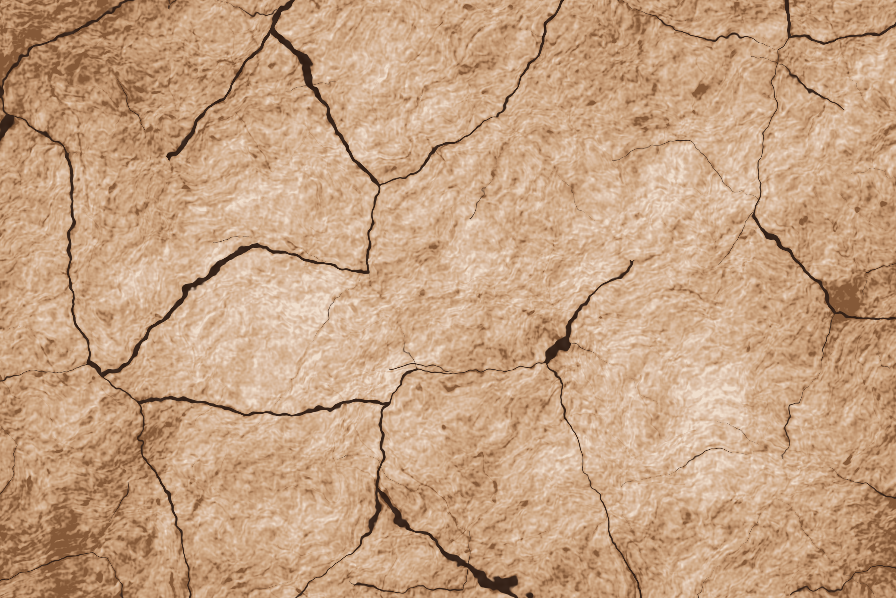
A Shadertoy shader for this texture:

```glsl
// Dry, sun-baked clay ground split by dark jagged cracks.

vec2 hash2(vec2 p) {
    vec3 q = fract(p.xyx * vec3(0.1031, 0.1030, 0.0973));
    q += dot(q, q.yzx + 33.33);
    return fract((q.xx + q.yz) * q.zy);
}

float gradientNoise(vec2 p) {
    vec2 i = floor(p), f = p - i;
    vec2 u = f * f * f * (f * (f * 6.0 - 15.0) + 10.0);
    vec2 e = vec2(1.0, 0.0);
    float a = dot(hash2(i) * 2.0 - 1.0, f);
    float b = dot(hash2(i + e) * 2.0 - 1.0, f - e);
    float c = dot(hash2(i + e.yx) * 2.0 - 1.0, f - e.yx);
    float d = dot(hash2(i + 1.0) * 2.0 - 1.0, f - 1.0);
    return mix(mix(a, b, u.x), mix(c, d, u.x), u.y);
}

vec2 noise2(vec2 p) {
    return vec2(gradientNoise(p + 17.3), gradientNoise(p + 71.9));
}

float fbm(vec2 p, float gain) {
    float sum = 0.0, amp = 1.0;
    for (int i = 0; i < 5; i++) {
        sum += amp * gradientNoise(p);
        p = mat2(1.6, 1.2, -1.2, 1.6) * p + 5.7;
        amp *= gain;
    }
    return sum;
}

// Signed distance to Voronoi borders; each border has its own half width,
// and borders with a negative width stay closed.
float cracks(vec2 p, float scale, float thinnest, float widest) {
    p *= scale;
    vec2 cell = floor(p), nearCell = cell, toNear = vec2(0.0);
    float best = 9.0;
    for (int y = -1; y <= 1; y++)
    for (int x = -1; x <= 1; x++) {
        vec2 c = cell + vec2(x, y);
        vec2 r = c + 0.1 + 0.8 * hash2(c) - p;
        if (dot(r, r) < best) {
            best = dot(r, r);
            toNear = r;
            nearCell = c;
        }
    }
    float dist = 9.0;
    for (int y = -2; y <= 2; y++)
    for (int x = -2; x <= 2; x++) {
        if (x == 0 && y == 0) continue;
        vec2 c = nearCell + vec2(x, y);
        vec2 r = c + 0.1 + 0.8 * hash2(c) - p;
        float border = dot(0.5 * (toNear + r), normalize(r - toNear)) / scale;
        float halfWidth = mix(thinnest, widest, hash2(c + nearCell + 40.0).x);
        dist = min(dist, border - halfWidth);
    }
    return dist;
}

// Clay colour from shadow (0) to sunlit crust (above 1).
vec3 clay(float tone) {
    float t = tone * 3.0;
    vec3 c = mix(vec3(0.52, 0.35, 0.22), vec3(0.74, 0.56, 0.41), clamp(t, 0.0, 1.0));
    c = mix(c, vec3(0.82, 0.67, 0.53), clamp(t - 1.0, 0.0, 1.0));
    c = mix(c, vec3(0.87, 0.76, 0.67), clamp(t - 2.0, 0.0, 1.0));
    return mix(c, vec3(0.94, 0.87, 0.80), clamp(t - 3.0, 0.0, 1.0));
}

void mainImage(out vec4 fragColor, in vec2 fragCoord) {
    float px = 1.0 / iResolution.y;
    vec2 p = fragCoord * px;
    vec2 fromCentre = fragCoord / iResolution.xy - vec2(0.56, 0.5);

    // Large bends plus small jags
    vec2 jag = p + 0.08 * noise2(p * 4.0) + 0.03 * noise2(p * 14.0)
             + 0.009 * noise2(p * 48.0) + 0.003 * noise2(p * 110.0);

    // Broad stains and darker borders
    float tone = 0.84 - 1.05 * dot(fromCentre, fromCentre) + 0.45 * fbm(p * 3.0, 0.55);
    tone -= 0.25 * smoothstep(0.14, 0.0, length(jag - vec2(0.22, 0.24)));

    // Rough crust lit from the upper left, with fine grain
    vec2 toLight = vec2(-0.0025, 0.0035);
    tone += 2.3 * (fbm(jag * 10.0, 0.62) - fbm((jag + toLight) * 10.0, 0.62));
    tone += 0.35 * gradientNoise(p * 95.0) + 0.35 * gradientNoise(p * 190.0);

    // Shallow creases and pits
    float patches = smoothstep(-0.1, 0.25, gradientNoise(p * 5.0 + 31.0));
    float crease = smoothstep(0.045, 0.0, abs(gradientNoise(jag * 10.0 + 8.0)));
    float pit = smoothstep(0.32, 0.5, gradientNoise(jag * 45.0));
    tone -= 0.35 * crease * patches + 0.5 * pit;

    // Open cracks and hairlines, swelling and closing along their length
    float swell = 0.0025 * gradientNoise(p * 9.0 + 3.0);
    float open = cracks(jag + 2.0, 3.0, -0.0012, 0.0046) - swell;
    float hairline = cracks(jag + 9.0, 5.0, -0.0055, 0.0008) - swell;
    float faint = cracks(jag + 23.0, 11.0, -0.006, 0.0006) - swell;
    float fissure = min(open, hairline);

    tone -= 0.3 * smoothstep(0.002, -0.001, faint);
    tone -= 0.25 * smoothstep(0.006, 0.0, fissure);
    vec3 colour = clay(tone);
    float cover = smoothstep(0.55 * px, -0.55 * px, fissure);
    vec3 crackColour = vec3(0.21, 0.135, 0.095) + 0.06 * gradientNoise(p * 80.0);
    fragColor = vec4(mix(colour, crackColour, cover), 1.0);
}
```
